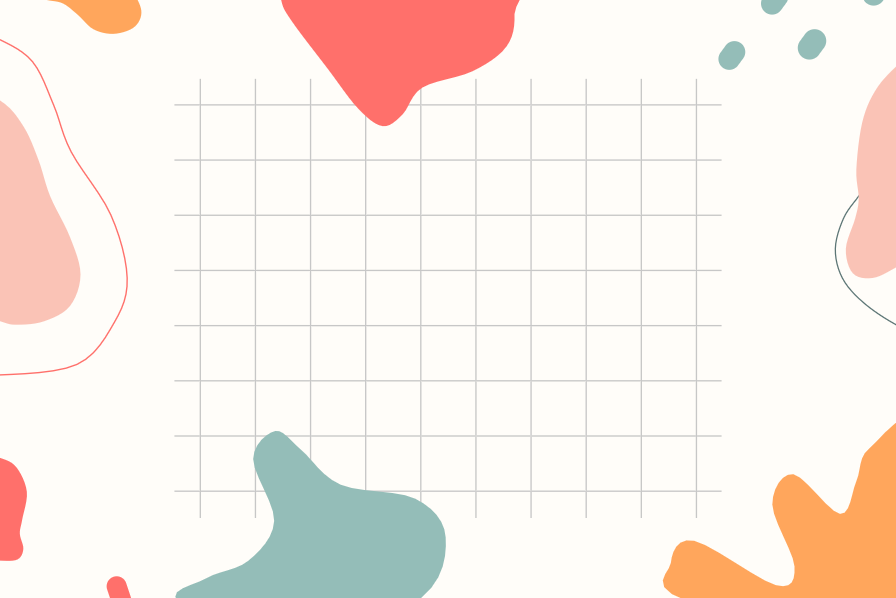
A Shadertoy shader for this background:

```glsl
// Cream stationery background: a thin grid framed by soft pastel blobs and loose outlines.

const vec2 LAYOUT = vec2(768.0, 512.0);   // canvas extent in layout units, y down
const int KNOTS = 12;
const int STEPS = 6;

const vec3 CREAM  = vec3(1.0, 0.992, 0.976);
const vec3 CORAL  = vec3(1.0, 0.44, 0.42);
const vec3 TEAL   = vec3(0.58, 0.74, 0.72);
const vec3 ORANGE = vec3(1.0, 0.65, 0.36);
const vec3 PINK   = vec3(0.98, 0.765, 0.715);
const vec3 SLATE  = vec3(0.36, 0.46, 0.46);
const vec3 GREY   = vec3(0.78);

// Point on a Catmull-Rom span between b and c
vec2 spline(vec2 a, vec2 b, vec2 c, vec2 d, float t) {
    return b + 0.5 * t * (c - a + t * (2.0 * a - 5.0 * b + 4.0 * c - d
             + t * (3.0 * (b - c) + d - a)));
}

// Vector from the nearest point of segment ab to p
vec2 fromSegment(vec2 p, vec2 a, vec2 b) {
    vec2 e = b - a, w = p - a;
    return w - e * clamp(dot(w, e) / max(dot(e, e), 1e-4), 0.0, 1.0);
}

// Signed distance to a closed smooth curve through its knots
float blob(vec2 p, vec2 k[KNOTS]) {
    vec2 lo = k[0], hi = k[0];
    for (int i = 1; i < KNOTS; i++) {
        lo = min(lo, k[i]);
        hi = max(hi, k[i]);
    }
    if (any(lessThan(p, lo - 20.0)) || any(greaterThan(p, hi + 20.0))) return 99.0;

    float nearest = 1e9, side = 1.0;
    vec2 a = k[0];
    for (int i = 0; i < KNOTS; i++) {
        for (int j = 1; j <= STEPS; j++) {
            vec2 b = spline(k[(i + KNOTS - 1) % KNOTS], k[i], k[(i + 1) % KNOTS],
                            k[(i + 2) % KNOTS], float(j) / float(STEPS));
            vec2 q = fromSegment(p, a, b);
            nearest = min(nearest, dot(q, q));
            if ((a.y > p.y) != (b.y > p.y)
                && p.x < a.x + (b.x - a.x) * (p.y - a.y) / (b.y - a.y)) side = -side;
            a = b;
        }
    }
    return side * sqrt(nearest);
}

// Rounded pebble leaning along the given half axis
float pebble(vec2 p, vec2 centre, vec2 lean, float radius) {
    return length(fromSegment(p, centre - lean, centre + lean)) - radius;
}

// Antialiased coverage of a filled region and of a line
float fill(float d, float px) { return clamp(0.5 - d / px, 0.0, 1.0); }
float stroke(float d, float width, float px) {
    return fill(d - 0.5 * width, px) - fill(d + 0.5 * width, px);
}

// Grid lines clipped to a rectangle
float grid(vec2 p, vec2 start, float cell, vec2 lo, vec2 hi, float px) {
    vec2 d = abs(fract((p - start) / cell + 0.5) - 0.5) * cell;
    vec2 outside = max(lo - p, p - hi);
    float lines = max(stroke(d.x, 1.15, px), stroke(d.y, 1.15, px));
    return lines * fill(max(outside.x, outside.y), px);
}

void mainImage(out vec4 fragColor, in vec2 fragCoord) {
    vec2 uv = fragCoord / iResolution.xy;
    vec2 p = vec2(uv.x, 1.0 - uv.y) * LAYOUT;
    float px = LAYOUT.y / iResolution.y;

    // Paper and grid
    vec3 col = mix(CREAM, GREY, grid(p, vec2(171.7, 89.8), 47.25,
                                     vec2(149.5, 67.5), vec2(618.5, 443.5), px));

    // Top: coral heart-like blob and orange drip
    float coralTop = blob(p, vec2[KNOTS](vec2(241, 0), vec2(250, 18), vec2(281, 59), vec2(307, 93),
        vec2(328, 108), vec2(345, 98), vec2(362, 75), vec2(405, 61), vec2(434, 40),
        vec2(441, 12), vec2(432, -25), vec2(240, -25)));
    float orangeTop = blob(p, vec2[KNOTS](vec2(40, 0), vec2(54, 3), vec2(67, 13), vec2(80, 25),
        vec2(97, 29), vec2(114, 24), vec2(121, 13), vec2(118, 0), vec2(105, -20),
        vec2(70, -25), vec2(30, -20), vec2(22, -4)));
    col = mix(col, CORAL, fill(coralTop, px));
    col = mix(col, ORANGE, fill(orangeTop, px));

    // Left: pink lobe inside a coral outline, coral lobe below
    float pinkLeft = blob(p, vec2[KNOTS](vec2(0, 86), vec2(20, 108), vec2(33, 137), vec2(43, 168),
        vec2(60, 203), vec2(69, 235), vec2(60, 262), vec2(38, 275), vec2(15, 278),
        vec2(0, 275), vec2(-40, 260), vec2(-40, 70)));
    float loopLeft = blob(p, vec2[KNOTS](vec2(-30, 24), vec2(0, 34), vec2(28, 53), vec2(46, 90),
        vec2(61, 130), vec2(95, 184), vec2(109, 238), vec2(98, 276), vec2(66, 312),
        vec2(0, 321), vec2(-40, 317), vec2(-50, 20)));
    float coralLeft = blob(p, vec2[KNOTS](vec2(0, 392), vec2(14, 400), vec2(23, 421), vec2(19, 445),
        vec2(17, 457), vec2(20, 470), vec2(15, 479), vec2(0, 480), vec2(-20, 478),
        vec2(-40, 450), vec2(-40, 410), vec2(-20, 388)));
    float seed = pebble(p, vec2(102, 508), vec2(2, 6), 8.6);
    col = mix(col, PINK, fill(pinkLeft, px));
    col = mix(col, CORAL, stroke(loopLeft, 1.2, px));
    col = mix(col, CORAL, fill(min(coralLeft, seed), px));

    // Right: slate outline tucked behind a pink lobe
    float loopRight = blob(p, vec2[KNOTS](vec2(750, 150), vec2(736, 168), vec2(723, 187),
        vec2(716, 213), vec2(722, 238), vec2(740, 259), vec2(768, 278), vec2(800, 292),
        vec2(850, 270), vec2(850, 200), vec2(820, 150), vec2(780, 140)));
    float pinkRight = blob(p, vec2[KNOTS](vec2(768, 57), vec2(750, 78), vec2(739, 105),
        vec2(734, 145), vec2(736, 170), vec2(733, 187), vec2(725, 213), vec2(731, 234),
        vec2(748, 238), vec2(768, 229), vec2(800, 210), vec2(800, 30)));
    col = mix(col, SLATE, stroke(loopRight, 1.1, px));
    col = mix(col, PINK, fill(pinkRight, px));

    // Bottom: teal and orange splashes
    float tealBase = blob(p, vec2[KNOTS](vec2(154, 516), vec2(177, 495), vec2(213, 480),
        vec2(235, 446), vec2(217, 393), vec2(236, 369), vec2(258, 385), vec2(292, 415),
        vec2(356, 427), vec2(382, 460), vec2(361, 512), vec2(260, 560)));
    float orangeBase = blob(p, vec2[KNOTS](vec2(790, 368), vec2(745, 384), vec2(734, 412),
        vec2(720, 440), vec2(680, 406), vec2(662, 432), vec2(681, 485), vec2(665, 501),
        vec2(595, 463), vec2(575, 482), vec2(590, 515), vec2(800, 560)));
    col = mix(col, ORANGE, fill(orangeBase, px));

    // Teal pebbles at the upper right
    vec2 lean = vec2(2.2, -3.0);
    float pebbles = min(min(pebble(p, vec2(627.3, 47.5), lean, 9.3), pebble(p, vec2(696, 38), lean, 10.0)),
                        min(pebble(p, vec2(664, 0), lean, 9.5), pebble(p, vec2(751, -8), lean, 9.8)));
    col = mix(col, TEAL, fill(min(tealBase, pebbles), px));

    fragColor = vec4(col, 1.0);
}
```
